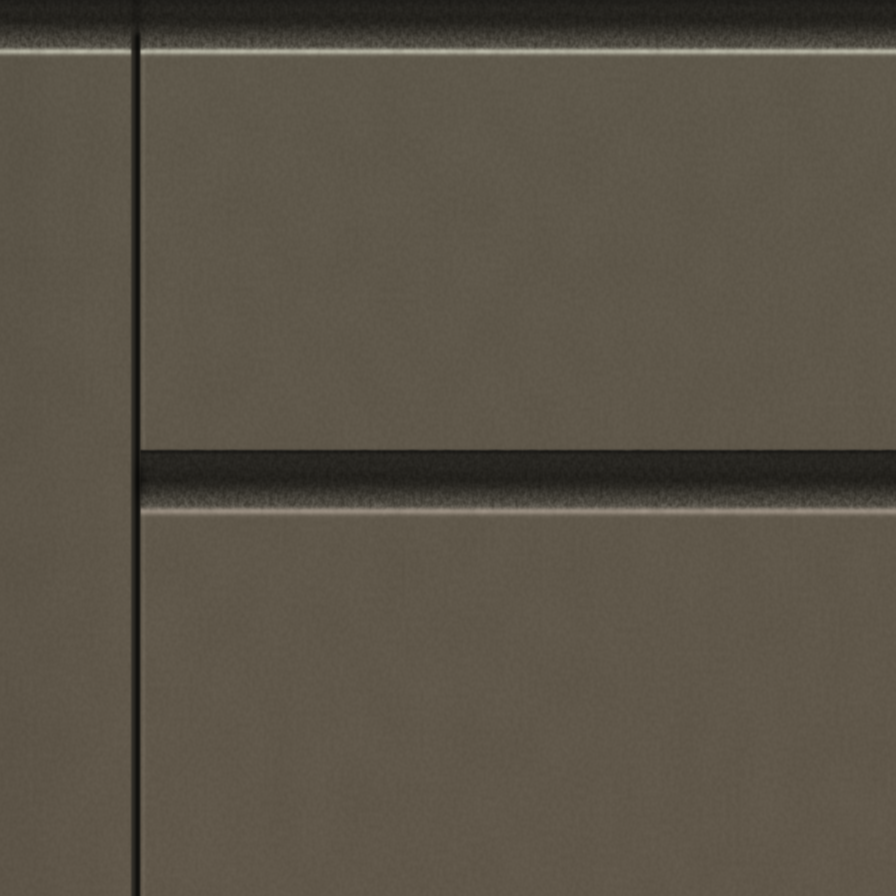
Give the GLSL for this texture, as a Shadertoy shader.

```glsl
float hash(vec2 cell) {
    vec3 p = fract(vec3(cell.xyx) * 0.1031);
    p += dot(p, p.yzx + 33.33);
    return fract((p.x + p.y) * p.z);
}

float cornerSlope(vec2 cell, vec2 offset) {
    float angle = 6.2832 * hash(cell);
    return dot(vec2(cos(angle), sin(angle)), offset);
}

float gradientNoise(vec2 p) {
    vec2 cell = floor(p), f = fract(p);
    vec2 blend = f * f * f * (f * (f * 6.0 - 15.0) + 10.0);
    float low = mix(cornerSlope(cell, f), cornerSlope(cell + vec2(1, 0), f - vec2(1, 0)), blend.x);
    float high = mix(cornerSlope(cell + vec2(0, 1), f - vec2(0, 1)),
                     cornerSlope(cell + 1.0, f - 1.0), blend.x);
    return mix(low, high, blend.y);
}

float band(float x, float center, float width) {
    float d = (x - center) / width;
    return exp(-d * d);
}

// Shaded channel: a dark back wall above a curved, lighter lower face
vec3 channelColor(float height, float grain) {
    float face = 1.0 - smoothstep(0.004, 0.037, height);
    vec3 color = mix(vec3(0.137, 0.13, 0.112), vec3(0.31, 0.295, 0.26), face);
    color += 0.018 * smoothstep(0.035, 0.055, height);
    return color + grain * (0.03 + 0.06 * face);
}

void mainImage(out vec4 fragColor, in vec2 fragCoord) {
    vec2 uv = fragCoord / iResolution.xy;
    float soft = max(0.0018, 0.8 / iResolution.y);
    float grain = gradientNoise(uv * vec2(190.0, 150.0))
                + 0.6 * gradientNoise(uv * vec2(330.0, 290.0) + 17.0);
    float mottling = gradientNoise(uv * vec2(24.0, 15.0) + 5.0);

    // Painted panels
    vec3 color = vec3(0.372, 0.342, 0.29) + 0.018 * grain + 0.009 * mottling;
    color += vec3(0.004, -0.001, -0.001) * (1.0 - 2.0 * uv.y);
    color *= 1.0 - 0.04 * smoothstep(0.15, 0.0, uv.x);

    // Channels above the upper panels and between the two drawers
    float topHeight = uv.y - 0.943;
    float midHeight = uv.y - 0.4295;
    float drawer = smoothstep(0.1535, 0.158, uv.x);
    float wobble = 0.0007 * gradientNoise(vec2(uv.x * 75.0, 2.0));
    float topMask = smoothstep(-soft, soft, topHeight - 0.001);
    float midMask = drawer * smoothstep(-soft, soft, midHeight - 0.001)
                  * (1.0 - smoothstep(-soft, soft, midHeight - 0.068 + wobble));
    vec3 topChannel = channelColor(topHeight, grain);
    topChannel *= 1.0 - 0.2 * smoothstep(0.045, 0.057, topHeight);
    color = mix(color, topChannel, topMask);
    color = mix(color, channelColor(midHeight, grain), midMask);
    color *= 1.0 - 0.28 * drawer * band(midHeight, 0.0665, 0.0025);

    // Bright bevelled lips
    float glint = 0.93 + 0.22 * gradientNoise(vec2(uv.x * 62.0, 9.0)) + 0.08 * grain;
    float topLip = band(topHeight, -0.0005, 0.0036) * glint;
    float midLip = drawer * band(midHeight, 0.0, 0.0042) * glint;
    color = mix(color, vec3(0.71, 0.705, 0.64), topLip);
    color = mix(color, vec3(0.62, 0.575, 0.525), midLip * 0.92);

    // Vertical seam, with softened edges and a dark core
    float seamEnd = 1.0 - smoothstep(0.957, 0.972, uv.y);
    float seam = smoothstep(0.1445, 0.1485, uv.x) * (1.0 - smoothstep(0.155, 0.1585, uv.x));
    vec3 seamColor = mix(vec3(0.19, 0.18, 0.155), vec3(0.065, 0.062, 0.052),
                         band(uv.x, 0.1535, 0.0032));
    color = mix(color, seamColor, seam * seamEnd);
    color += 0.035 * band(uv.x, 0.1605, 0.002) * seamEnd * (1.0 - topMask) * (1.0 - midMask);
    color *= 1.0 - 0.2 * band(uv.x, 0.152, 0.007) * topMask;

    // Contact shadow where the seam meets the drawer channel
    color *= 1.0 - 0.4 * band(uv.x, 0.156, 0.006) * band(uv.y, 0.463, 0.022);

    fragColor = vec4(clamp(color, 0.0, 1.0), 1.0);
}
```
